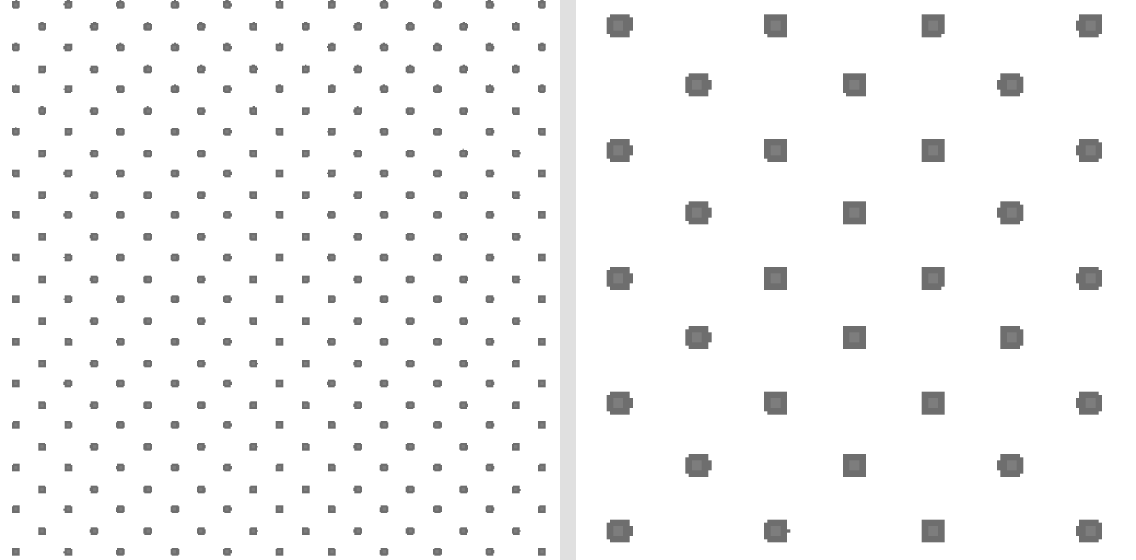
Left, the full canvas; right, a detail of the centre.
This pattern is drawn by a Shadertoy shader. Its source:

```glsl
const vec3 PAPER = vec3(1.0);
const vec3 RIM_INK = vec3(0.43);
const vec3 CORE_INK = vec3(0.49);
const vec2 PITCH = vec2(0.09385, 0.075);     // spacing of columns and rows
const vec2 FIRST_DOT = vec2(0.029, 0.0095);  // from the upper left corner
const vec2 STAGGER = vec2(0.047, 0.039);     // shift of the in-between dots
const float GRAIN = 512.0;                   // steps across the canvas
const float RADIUS = 3.85;                   // in grain steps
const float CORE = 1.5;                      // half width of the core, in steps
const float ROUNDNESS = 3.0;                 // 2 is a disc, larger is squarer
const float COLUMN_DRIFT = -0.2;             // edge phase change per column
const float CENTRED_COLUMN = 5.2;
const float ROW_DRIFT = 0.03;
const float TOP_PHASE = -0.22;
const float MAX_ROW_PHASE = 0.08;
const float JITTER = 0.1;
const int SAMPLES = 3;

vec2 hash22(vec2 p) {
    vec3 q = fract(vec3(p.xyx) * vec3(0.1031, 0.1030, 0.0973));
    q += dot(q, q.yzx + 33.33);
    return fract((q.xx + q.yz) * q.zy);
}

// Sub-step offset of a dot, which changes its stepped outline.
vec2 dotPhase(vec2 cell, float halfStep) {
    float x = (cell.x + halfStep - CENTRED_COLUMN) * COLUMN_DRIFT;
    float y = min(TOP_PHASE + (cell.y + halfStep) * ROW_DRIFT, MAX_ROW_PHASE);
    vec2 noise = hash22(cell + 17.0 + 40.0 * halfStep) - 0.5;
    return vec2(x - floor(x + 0.5), y) + JITTER * noise;
}

// Paints one lattice of stepped dots over a colour.
vec3 paintDots(vec3 base, vec2 uv, vec2 origin, float halfStep) {
    vec2 cell = floor((uv - origin) / PITCH + 0.5);
    vec2 centre = origin + cell * PITCH;
    vec2 grain = floor(uv * GRAIN) - floor(centre * GRAIN);
    vec2 d = pow(abs(grain - dotPhase(cell, halfStep)), vec2(ROUNDNESS));
    if (d.x + d.y > pow(RADIUS, ROUNDNESS)) return base;
    return max(abs(grain.x), abs(grain.y)) < CORE ? CORE_INK : RIM_INK;
}

vec3 pattern(vec2 uv) {
    vec3 colour = paintDots(PAPER, uv, FIRST_DOT, 0.0);
    return paintDots(colour, uv, FIRST_DOT + STAGGER, 0.5);
}

void mainImage(out vec4 fragColor, in vec2 fragCoord) {
    // Average several samples per pixel to smooth the edges.
    vec3 sum = vec3(0.0);
    for (int j = 0; j < SAMPLES; j++) {
        for (int i = 0; i < SAMPLES; i++) {
            vec2 offset = (vec2(i, j) + 0.5) / float(SAMPLES) - 0.5;
            vec2 uv = (fragCoord + offset) / iResolution.xy;
            sum += pattern(vec2(uv.x, 1.0 - uv.y));
        }
    }
    fragColor = vec4(sum / float(SAMPLES * SAMPLES), 1.0);
}
```
